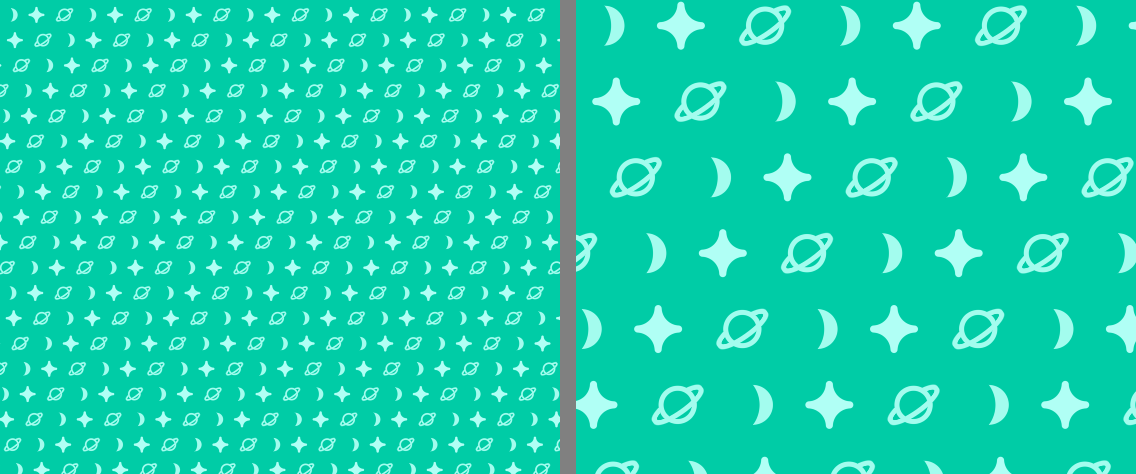
Left: the whole. Right: its middle third, enlarged.
Write a WebGL 1 fragment shader that draws this pattern.

```glsl
precision highp float;
// Staggered rows of crescent moons, four-point stars and ringed planets on teal.
// One moon-star-planet group repeats along each row, every row slides left by a
// fixed step, and each symbol is a small distance function with a smooth edge.

uniform vec2 u_resolution;

#define CANVAS_SPAN 768.0             // design units across the canvas
#define GROUP_WIDTH 107.83            // spacing of groups in a row
#define ROW_HEIGHT 34.67
#define ROW_SHIFT 29.56               // leftward slide per row
#define FIRST_STAR vec2(50.0, 20.4)   // from the top left corner
#define MOON_X -34.9                  // offsets from the star
#define PLANET_X 38.5
#define LINE_HALF 1.15                // half width of planet strokes
#define RING_TILT 0.62                // radians
#define TEAL vec3(0.0, 0.80, 0.65)
#define MINT vec3(0.64, 0.99, 0.935)
#define PALE_MINT vec3(0.69, 1.0, 0.96)

// Concave sides cut by corner circles, with round tips.
float starDistance(vec2 p) {
  p = abs(p);
  if (p.y > p.x) p = p.yx;
  const float corner = 9.81;
  const float cutRadius = 8.2;
  const float tipX = 9.35;
  float side = cutRadius - length(p - vec2(corner));
  float tip = length(p - vec2(tipX, 0.0)) - (corner - cutRadius);
  return p.x < tipX ? side : tip;
}

// Disc with a larger disc removed from its left; tips lie at x = 0.
float moonDistance(vec2 p) {
  const float radius = 9.1;
  const float innerX = 3.0;
  float cutRadius = (radius * radius + innerX * innerX) / (2.0 * innerX);
  float cut = cutRadius - length(p - vec2(innerX - cutRadius, 0.0));
  return max(length(p) - radius, cut);
}

// First-order distance to an ellipse outline.
float ellipseDistance(vec2 p, vec2 radii) {
  float k = length(p / radii);
  float slope = length(p / (radii * radii));
  return abs(k * (k - 1.0) / max(slope, 0.0001));
}

// Outlined globe with a tilted ring, hidden where it passes behind.
float planetDistance(vec2 p) {
  const float radius = 7.6;
  float c = cos(RING_TILT);
  float s = sin(RING_TILT);
  p = vec2(c * p.x + s * p.y, c * p.y - s * p.x);
  float globe = length(p) - radius;
  float ring = ellipseDistance(p, vec2(12.7, 3.6)) - LINE_HALF;
  if (p.y > 0.0) ring = max(ring, -globe);
  return min(abs(globe) - LINE_HALF, ring);
}

float coverage(float dist, float pixel) {
  return 1.0 - smoothstep(-0.65 * pixel, 0.65 * pixel, dist);
}

void main() {
  float pixel = CANVAS_SPAN / u_resolution.x;
  vec2 pos = vec2(gl_FragCoord.x, u_resolution.y - gl_FragCoord.y) * pixel;
  pos -= FIRST_STAR;

  // Local coordinates around the star of the nearest group, y up
  float row = floor(pos.y / ROW_HEIGHT + 0.5);
  float wrapStart = 0.475 * GROUP_WIDTH;
  vec2 p;
  p.x = mod(pos.x + row * ROW_SHIFT + wrapStart, GROUP_WIDTH) - wrapStart;
  p.y = row * ROW_HEIGHT - pos.y;

  float star = coverage(starDistance(p), pixel);
  float moon = coverage(moonDistance(p - vec2(MOON_X, 0.0)), pixel);
  float planet = coverage(planetDistance(p - vec2(PLANET_X, 0.0)), pixel);

  vec3 color = mix(TEAL, MINT, max(moon, planet));
  color = mix(color, PALE_MINT, star);
  gl_FragColor = vec4(color, 1.0);
}
```
